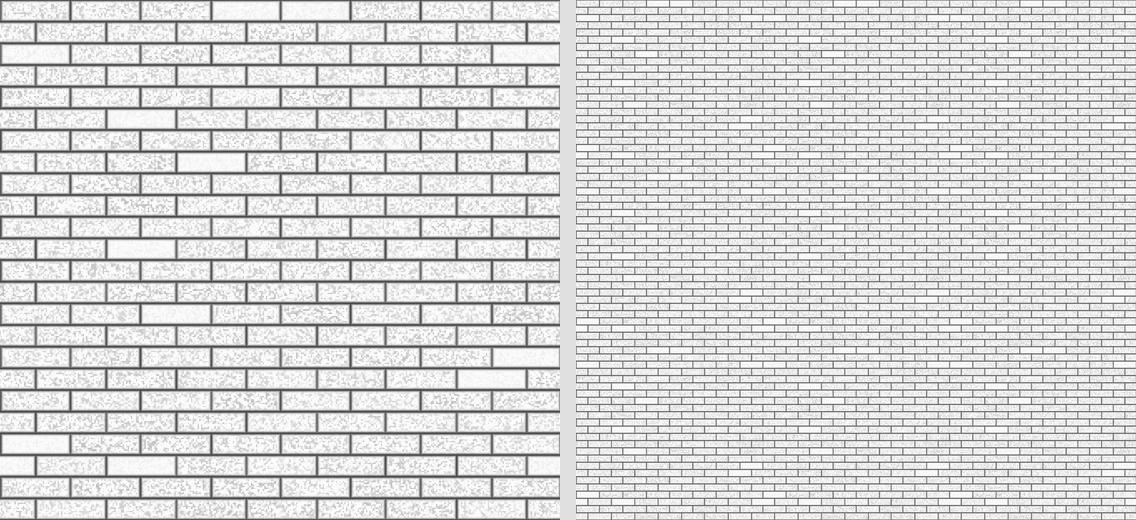
Left: one tile. Right: repeated 3 by 3.
Reproduce this texture procedurally as a WebGL 1 fragment shader.

```glsl
precision highp float;
// White running-bond brick wall with speckled faces and soft dark joints.

uniform vec2 u_resolution;

#define BRICKS vec2(8.0, 24.0)        // bricks across and rows up
#define BRICK_ASPECT 3.227            // brick length / row height
#define JOINT_SOFTNESS 0.073          // joint falloff, in row heights
#define JOINT_JITTER 0.012            // sideways drift, in brick lengths
#define GRAIN_CELLS vec2(336.0, 312.0) // speckle lattice over the canvas
#define GRAIN_DEPTH 0.21
#define PALE_SHARE 0.07               // share of nearly plain bricks
#define FACE_COLOR vec3(0.985)
#define JOINT_COLOR vec3(0.27)

float hash(vec2 p) {
  vec3 q = fract(vec3(p.xyx) * vec3(0.1031, 0.1030, 0.0973));
  q += dot(q, q.yzx + 33.33);
  return fract((q.x + q.y) * q.z);
}

// Value noise that wraps after "period" cells.
float wrappedNoise(vec2 p, vec2 period) {
  vec2 cell = floor(p);
  vec2 f = fract(p);
  f = f * f * (3.0 - 2.0 * f);
  vec2 a = mod(cell, period);
  vec2 b = mod(cell + 1.0, period);
  return mix(mix(hash(a), hash(vec2(b.x, a.y)), f.x),
             mix(hash(vec2(a.x, b.y)), hash(b), f.x), f.y);
}

// Soft line profile: 1 at its centre, fading with distance.
float softLine(float d) {
  d /= JOINT_SOFTNESS;
  return exp(-d * d);
}

void main() {
  vec2 uv = gl_FragCoord.xy / u_resolution;

  // Running bond: every other row shifts by half a brick.
  vec2 wall = uv * BRICKS;
  float row = floor(wall.y);
  float parity = mod(row, 2.0);
  wall.x -= 0.5 * (1.0 - parity) + 0.018;

  // Distances to the nearest joints, in row heights.
  float jointColumn = mod(floor(wall.x + 0.5), BRICKS.x);
  float drift = (hash(vec2(jointColumn, parity) + 7.0) * 2.0 - 1.0) * JOINT_JITTER;
  float sideDistance = abs(fract(wall.x + 0.5) - 0.5 - drift) * BRICK_ASPECT;
  float bedDistance = abs(fract(wall.y + 0.5) - 0.5);
  float edgeDistance = min(sideDistance, bedDistance);

  // Each brick has its own roughness; a few are almost plain.
  vec2 brick = vec2(mod(floor(wall.x), BRICKS.x), row);
  float roughness = mix(0.75, 1.12, hash(brick + 41.0));
  roughness *= mix(0.25, 1.0, step(PALE_SHARE, hash(brick + 113.0)));

  // Fine speckle, thinning out towards the brick edges.
  float grain = wrappedNoise(uv * GRAIN_CELLS, GRAIN_CELLS);
  float speckle = smoothstep(0.33, 0.95, grain) * roughness;
  speckle *= mix(0.4, 1.0, smoothstep(0.1, 0.22, edgeDistance));
  vec3 color = FACE_COLOR - GRAIN_DEPTH * speckle;

  // Joints: even beds, upright joints of varying darkness.
  float uprightStrength = mix(0.78, 1.0, hash(vec2(jointColumn, row) + 71.0));
  float joint = max(softLine(bedDistance), softLine(sideDistance) * uprightStrength);
  color = mix(color, JOINT_COLOR, joint);

  gl_FragColor = vec4(color, 1.0);
}
```
